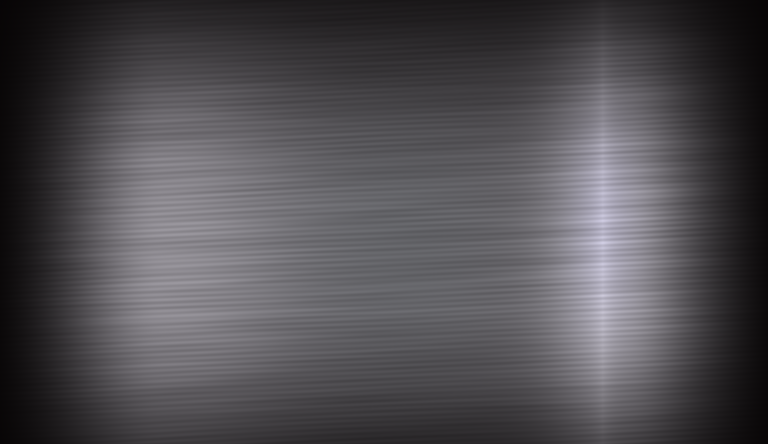
Give the GLSL for this texture, as a WebGL 2 fragment shader.

```glsl
#version 300 es
precision highp float;
// Dark brushed metal plate with a soft left sheen, a sharp right glint and shaded borders.

#define ROWS 82.0          // brushed grooves per canvas height
#define SLOPE 0.045        // rise of the grooves to the right
#define GROOVE_DEPTH 0.055 // contrast of the regular grooves
#define GRAIN_DEPTH 0.16   // contrast of the irregular streaks
#define BASE_LIGHT 0.375
#define SHEEN_X 0.22
#define SHEEN_LIGHT 0.17
#define GLINT_X 0.785
#define GLINT_LIGHT 0.24
#define CORE_LIGHT 0.13

uniform vec2 u_resolution;
out vec4 fragColor;

vec2 hashGradient(vec2 cell) {
    vec3 h = fract(cell.xyx * vec3(0.1031, 0.1030, 0.0973));
    h += dot(h, h.yzx + 33.33);
    float angle = 6.28318 * fract((h.x + h.y) * h.z);
    return vec2(cos(angle), sin(angle));
}

// Gradient noise, roughly -0.7 to 0.7
float gradientNoise(vec2 p) {
    vec2 cell = floor(p);
    vec2 f = p - cell;
    vec2 w = f * f * f * (f * (f * 6.0 - 15.0) + 10.0);
    float a = dot(hashGradient(cell), f);
    float b = dot(hashGradient(cell + vec2(1, 0)), f - vec2(1, 0));
    float c = dot(hashGradient(cell + vec2(0, 1)), f - vec2(0, 1));
    float d = dot(hashGradient(cell + vec2(1, 1)), f - vec2(1, 1));
    return mix(mix(a, b, w.x), mix(c, d, w.x), w.y);
}

float bell(float x, float width) {
    float t = x / width;
    return exp(-t * t);
}

// Broad reflections and border shading
float plateLight(vec2 uv) {
    float fromGlint = uv.x - GLINT_X;
    float glintWidth = fromGlint < 0.0 ? 0.075 : 0.10;
    float light = BASE_LIGHT + SHEEN_LIGHT * bell(uv.x - SHEEN_X, 0.16);
    light += GLINT_LIGHT * bell(fromGlint, glintWidth);
    light += CORE_LIGHT * exp(-abs(fromGlint) / 0.018);
    float sides = smoothstep(-0.03, 0.21, uv.x) * smoothstep(-0.03, 0.18, 1.0 - uv.x);
    float ends = smoothstep(-0.25, 0.35, uv.y) * smoothstep(-0.20, 0.50, 1.0 - uv.y);
    return light * sides * ends;
}

// Long irregular scratches in several widths
float brushedGrain(vec2 p) {
    float grain = 0.0;
    float weight = 0.5;
    vec2 scale = vec2(1.6, 32.0);
    for (int i = 0; i < 3; i++) {
        grain += weight * gradientNoise(p * scale + float(i) * 17.3);
        scale *= vec2(1.7, 2.0);
        weight *= 0.8;
    }
    return grain;
}

void main() {
    vec2 uv = gl_FragCoord.xy / u_resolution;
    vec2 p = gl_FragCoord.xy / u_resolution.y;
    vec2 brushed = vec2(p.x, p.y - SLOPE * p.x);

    // Regular grooves, gently bent and uneven in strength
    float bend = 0.35 * gradientNoise(brushed * vec2(2.0, 9.0));
    float strength = 1.0 + 0.7 * gradientNoise(brushed * vec2(3.0, 14.0) + 5.0);
    float grooves = strength * sin(6.28318 * (brushed.y * ROWS + bend));
    float relief = 1.0 + GROOVE_DEPTH * grooves + GRAIN_DEPTH * brushedGrain(brushed);
    float light = plateLight(uv) * relief;

    // Warm shadows, cool centre and lavender glint
    vec3 shadow = vec3(0.025, 0.016, 0.018);
    vec3 metal = vec3(1.0, 0.985, 1.03);
    metal += vec3(-0.02, 0.015, 0.01) * bell(uv.x - 0.52, 0.16) * bell(uv.y - 0.45, 0.35);
    metal += vec3(-0.01, -0.01, 0.05) * bell(uv.x - GLINT_X, 0.05) * bell(uv.y - 0.5, 0.25);
    fragColor = vec4(shadow * (1.0 - light) + metal * light, 1.0);
}
```
